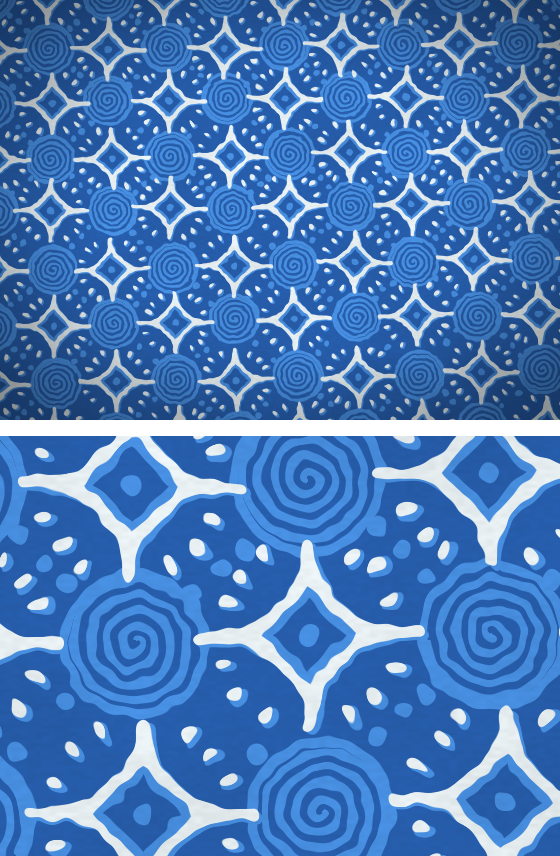
Top: the whole. Bottom: its middle third, enlarged.
A Shadertoy shader for this pattern:

```glsl
// Block-printed indigo cloth: a checkerboard of spirals and four-armed diamonds with petals and dots.

const float CANVAS_HEIGHT = 5.76;   // canvas height in motif units
const float TAU = 6.2831853;
const vec3 FIELD_BLUE = vec3(0.142, 0.345, 0.635);
const vec3 LIGHT_BLUE = vec3(0.265, 0.53, 0.835);
const vec3 CLOTH_WHITE = vec3(0.86, 0.89, 0.90);
const vec2 MISPRINT = vec2(0.018, 0.014);   // offset between the two printed layers

float hash(vec2 p) {
    vec3 h = fract(vec3(p.xyx) * 0.1031);
    h += dot(h, h.yzx + 33.33);
    return fract((h.x + h.y) * h.z);
}

vec2 hash2(vec2 p) {
    return vec2(hash(p), hash(p + 41.7));
}

float noise(vec2 p) {
    vec2 i = floor(p), f = fract(p);
    f = f * f * (3.0 - 2.0 * f);
    return mix(mix(hash(i), hash(i + vec2(1, 0)), f.x),
               mix(hash(i + vec2(0, 1)), hash(i + vec2(1, 1)), f.x), f.y);
}

float smoothMin(float a, float b, float k) {
    float h = max(k - abs(a - b), 0.0) / k;
    return min(a, b) - 0.25 * k * h * h;
}

mat2 rotation(float a) {
    return mat2(cos(a), sin(a), -sin(a), cos(a));
}

// Slightly skewed hand-printed lattice, y pointing down
vec2 latticePoint(vec2 cell) {
    float c = cell.x, r = cell.y;
    float x = 0.68 + 0.012 * r + c * (0.804 + 0.005 * r);
    float y = 0.645 + r * (0.725 + 0.005 * r) - (c - 4.0) * (0.008 + 0.0023 * r);
    return vec2(x, y - 0.02 * mod(r, 2.0));
}

// Spiral arm closed by an outer ring
float spiralShape(vec2 p, float pitch, float turns, float radius) {
    float r = length(p);
    float a = fract(atan(p.y, p.x) / TAU);
    float turn = clamp(round(r / pitch - a), 0.0, floor(turns - a));
    float arm = abs(r - pitch * (turn + a)) - 0.019;
    float ring = abs(r - radius) - 0.022;
    return min(arm, ring);
}

// Diamond with sides bent inward
float concaveDiamond(vec2 p, float halfWidth) {
    vec2 q = abs(p);
    return (q.x + q.y + 1.2 * q.x * q.y - halfWidth) * 0.65;
}

float armsShape(vec2 p, float start, vec2 reach) {
    vec2 q = abs(p);
    float across = length(vec2(q.x - clamp(q.x, start, reach.x), q.y));
    float along = length(vec2(q.x, q.y - clamp(q.y, start, reach.y)));
    return min(across, along);
}

float starOutline(vec2 p, float lineHalf) {
    float sides = abs(concaveDiamond(p, 0.28));
    return smoothMin(sides, armsShape(p, 0.28, vec2(0.5, 0.41)), 0.08) - lineHalf;
}

// Three teardrops fanned out in each quadrant
float petals(vec2 p, vec2 seed, float size) {
    vec2 q = abs(p);
    vec2 quadrant = seed + 17.0 * sign(p);
    float d = 1.0;
    for (int i = 0; i < 3; i++) {
        vec2 rnd = hash2(quadrant + float(i) * 5.3) - 0.5;
        vec2 l = rotation(-0.36 - 0.36 * float(i) - 0.12 * rnd.x) * q;
        l.x -= 0.42 + 0.05 * rnd.y;
        l *= vec2(0.72, 1.2 - 4.0 * clamp(l.x, -0.1, 0.1));
        d = min(d, length(l) - size * (1.0 + 0.3 * rnd.x));
    }
    return d;
}

// Loose dots in the gaps to the right of a diamond
float gapDots(vec2 p, vec2 seed) {
    vec2 q = vec2(p.x, abs(p.y));
    vec2 side = seed + 29.0 * sign(p.y);
    float d = 1.0;
    for (int i = -1; i <= 1; i++) {
        vec2 rnd = hash2(side + float(i) * 3.1);
        vec2 center = vec2(0.41, 0.37) + 0.11 * float(i) * vec2(1, -1) + 0.05 * (rnd - 0.5);
        float radius = rnd.x < 0.2 ? -1.0 : 0.036 + 0.012 * rnd.y;
        d = min(d, length(q - center) - radius);
    }
    return d;
}

// Signed distances of one motif: x = light blue ink, y = bare white cloth
vec2 motif(vec2 p, vec2 cell) {
    vec2 rnd = hash2(cell + 60.0);
    if (mod(cell.x + cell.y, 2.0) < 0.5)
        return vec2(spiralShape(rotation(TAU * rnd.x) * p, 0.07, 4.4, 0.315 + 0.02 * rnd.y), 1.0);
    p = rotation(0.1 * (rnd.x - 0.5)) * p;
    vec2 shifted = p - MISPRINT;
    float white = min(starOutline(p, 0.028), petals(p, cell, 0.031));
    float band = max(concaveDiamond(p, 0.325), -concaveDiamond(p, 0.175));
    float blue = min(band, starOutline(shifted, 0.03));
    blue = min(blue, length(p) - 0.048);
    blue = min(blue, petals(shifted, cell, 0.038));
    return vec2(min(blue, gapDots(p, cell)), white);
}

void mainImage(out vec4 fragColor, in vec2 fragCoord) {
    float pixel = CANVAS_HEIGHT / iResolution.y;
    vec2 uv = fragCoord / iResolution.xy;
    vec2 p = vec2(fragCoord.x, iResolution.y - fragCoord.y) * pixel;

    // Ragged edges left by the printing block
    vec2 wobble = vec2(noise(p * 15.0), noise(p * 15.0 + 70.0)) - 0.5;
    vec2 inked = p + 0.028 * wobble;

    // Nearest motif and its neighbours
    float row = round((p.y - 0.645) / 0.75);
    float column = round((p.x - 0.68 - 0.012 * row) / (0.804 + 0.005 * row));
    vec2 ink = vec2(1.0);
    for (int j = -1; j <= 1; j++)
        for (int i = -1; i <= 1; i++) {
            vec2 cell = vec2(column, row) + vec2(i, j);
            vec2 jitter = 0.05 * (hash2(cell + 90.0) - 0.5);
            ink = min(ink, motif(inked - latticePoint(cell) - jitter, cell));
        }

    vec2 cover = 1.0 - smoothstep(-0.7 * pixel, 0.7 * pixel, ink);
    vec3 color = mix(FIELD_BLUE, LIGHT_BLUE, cover.x);
    color = mix(color, CLOTH_WHITE, cover.y);

    // Uneven dye, fine weave and darker corners
    color *= 0.95 + 0.06 * noise(p * 2.5) + 0.05 * noise(p * vec2(30.0, 60.0));
    color *= mix(1.04, 0.6, smoothstep(0.28, 0.74, length(uv - 0.5)));
    fragColor = vec4(color, 1.0);
}
```
